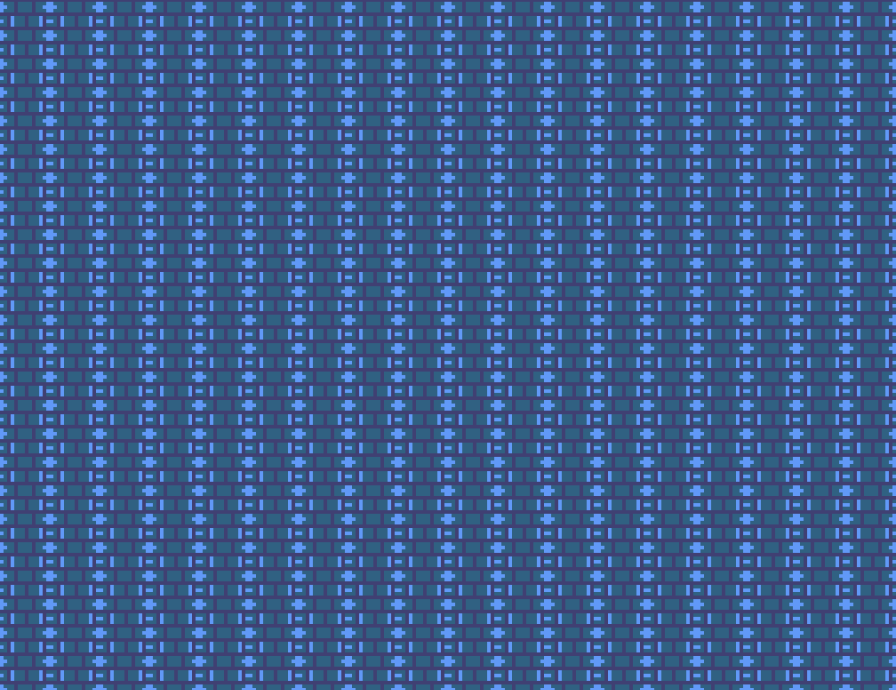
A Shadertoy shader for this pattern:

```glsl
// Brick wall in flat colours with columns of small crosses, dashes and bars.
// One 14 x 8 unit cell holds two courses; each part is a box whose exact
// pixel coverage is summed, so edges stay smooth at any canvas size.

const vec3 MORTAR = vec3(0.25, 0.25, 0.45);
const vec3 BRICK  = vec3(0.19, 0.38, 0.51);
const vec3 LIGHT  = vec3(0.38, 0.60, 0.97);

const float REPEATS_ACROSS = 18.0;
const vec2 CELL = vec2(14.0, 8.0);
const float WRAP_LEFT = 5.5;   // cell seam, kept clear of all edges

// Share of a pixel of width px, centred on x, lying between lo and hi.
float span(float x, float lo, float hi, float px) {
    return clamp((min(x + 0.5 * px, hi) - max(x - 0.5 * px, lo)) / px, 0.0, 1.0);
}

// Coverage of a box given by its centre and half size.
float box(vec2 p, vec2 centre, vec2 halfSize, float px) {
    vec2 lo = centre - halfSize, hi = centre + halfSize;
    return span(p.x, lo.x, hi.x, px) * span(p.y, lo.y, hi.y, px);
}

// Plus shape: a tall block with a one-unit tab on either side.
float crossShape(vec2 p, vec2 centre, float px) {
    return box(p, centre, vec2(1.0, 1.5), px)
         + box(p, centre - vec2(1.5, 0.0), vec2(0.5), px)
         + box(p, centre + vec2(1.5, 0.0), vec2(0.5), px);
}

// One-unit upright stripe as tall as a course.
float upright(vec2 p, float x, float courseY, float px) {
    return box(p, vec2(x, courseY), vec2(0.5, 1.5), px);
}

void mainImage(out vec4 fragColor, in vec2 fragCoord) {
    float px = REPEATS_ACROSS * CELL.x / iResolution.x;   // units per pixel
    vec2 p = vec2(fragCoord.x, iResolution.y - fragCoord.y) * px;
    p.x = mod(p.x + WRAP_LEFT, CELL.x) - WRAP_LEFT;
    p.y = mod(p.y, CELL.y);

    float crossY = 2.0, dashY = 6.0;   // course centres

    // Mortar: level beds, then the upright joints of each course
    float mortar = 1.0 - span(p.y, crossY - 1.5, crossY + 1.5, px)
                       - span(p.y, dashY - 1.5, dashY + 1.5, px);
    mortar += upright(p, -4.5, crossY, px) + upright(p, 4.5, crossY, px);
    mortar += upright(p, -1.5, dashY, px) + upright(p, 2.5, dashY, px)
            + upright(p, 7.5, dashY, px);

    // Light parts: cross, dash and the two flanking bars
    float light = crossShape(p, vec2(0.0, crossY), px);
    light += box(p, vec2(0.0, dashY), vec2(1.0, 0.5), px);
    light += upright(p, -2.5, dashY, px) + upright(p, 3.5, dashY, px);

    vec3 colour = BRICK + (MORTAR - BRICK) * mortar + (LIGHT - BRICK) * light;
    fragColor = vec4(colour, 1.0);
}
```
